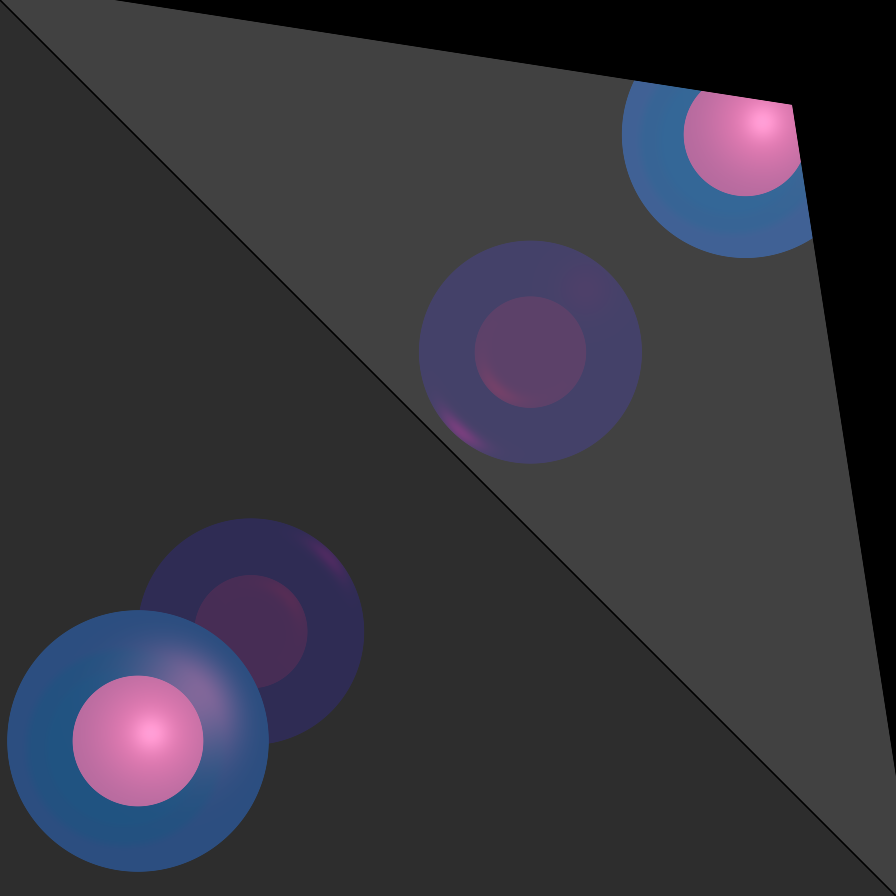
Write a WebGL 2 fragment shader that draws this background.

```glsl
#version 300 es
precision highp float;
// Glowing two-tone orbs on a dark plane and its tilted pale reflection panel.
uniform vec2 u_resolution;
out vec4 fragColor;

// Coverage of the region where the signed distance d is negative.
float fill(float d) {
    float pixel = 1.0 / min(u_resolution.x, u_resolution.y);
    return 1.0 - smoothstep(-0.5 * pixel, 0.5 * pixel, d);
}

float gaussian(vec2 v, float width) {
    return exp(-dot(v, v) / (width * width));
}

// Streak hugging a circle of the given radius, centred on a unit direction.
float rimSheen(vec2 q, vec2 direction, float radius) {
    float along = dot(q, vec2(-direction.y, direction.x));
    vec2 offset = vec2(along / 0.24, (length(q) - radius) / 0.07);
    return exp(-dot(offset, offset)) * step(0.0, dot(q, direction));
}

// Bright orb: blue shell with a soft lilac glow around a pink core.
vec3 litOrb(vec3 base, vec2 p, vec2 center, float radius, vec3 shell, vec2 spot, float glow) {
    vec2 q = (p - center) / radius;
    float r = length(q);
    float inset = length(q - vec2(-0.10, -0.05));
    vec3 color = shell + vec3(-0.035, 0.012, 0.0) * (1.0 - smoothstep(0.70, 0.80, inset));
    color += vec3(-0.012, 0.008, 0.006) * (1.0 - smoothstep(0.56, 0.64, inset));
    float halo = gaussian(q - vec2(0.46, 0.36), 0.48) * (1.0 - smoothstep(0.62, 1.02, r));
    color = mix(color, vec3(0.57, 0.42, 0.62), halo * glow);

    vec3 core = mix(vec3(0.69, 0.41, 0.61), vec3(0.92, 0.49, 0.71), gaussian(q - spot, 0.42));
    core += vec3(0.10, 0.13, 0.13) * gaussian(q - spot, 0.14);
    color = mix(color, core, fill((r - 0.5) * radius));
    return mix(base, color, fill((r - 1.0) * radius));
}

// Dim orb: violet shell, plum core and a magenta streak on each rim.
vec3 dimOrb(vec3 base, vec2 p, vec2 center, float radius, vec3 shell, vec3 core, vec2 light, float sheen) {
    vec2 q = (p - center) / radius;
    float r = length(q);
    vec3 color = shell + vec3(0.20, -0.01, 0.08) * sheen * rimSheen(q, light, 0.95);
    color += vec3(0.035, -0.005, 0.0) * sheen * gaussian(q + light * 0.75, 0.24);
    vec3 heart = core + vec3(0.09, 0.0, 0.0) * sheen * rimSheen(q, light, 0.45);
    color = mix(color, heart, fill((r - 0.5) * radius));
    return mix(base, color, fill((r - 1.0) * radius));
}

void main() {
    vec2 p = gl_FragCoord.xy / u_resolution;
    float diagonal = (p.x + p.y - 1.0) * 0.7071;

    // Pale panel with its two orbs, cut by two tilted edges.
    vec3 panel = vec3(0.255);
    panel = dimOrb(panel, p, vec2(0.592, 0.607), 0.1245, vec3(0.268, 0.255, 0.410),
                   vec3(0.360, 0.255, 0.410), vec2(-0.66, -0.75), 1.0);
    panel = litOrb(panel, p, vec2(0.832, 0.850), 0.138, vec3(0.250, 0.382, 0.585),
                   vec2(0.14, 0.10), 0.45);
    vec2 corner = vec2(0.884, 0.883);
    float topEdge = dot(p - corner, normalize(vec2(0.1546, 1.0)));
    float sideEdge = dot(p - corner, normalize(vec2(1.0, 0.1546)));
    panel *= fill(max(topEdge, sideEdge));

    // Dark plane with the dim orb behind the lit one.
    vec3 plane = vec3(0.176);
    plane = dimOrb(plane, p, vec2(0.280, 0.295), 0.1265, vec3(0.184, 0.173, 0.330),
                   vec3(0.280, 0.176, 0.332), vec2(0.72, 0.69), 0.6);
    plane = litOrb(plane, p, vec2(0.154, 0.173), 0.146, vec3(0.172, 0.305, 0.500),
                   vec2(0.10, 0.06), 0.85);

    // Join both halves with a thin black seam.
    vec3 color = mix(panel, plane, fill(diagonal));
    color *= 1.0 - fill(abs(diagonal) - 0.0009);
    fragColor = vec4(color, 1.0);
}
```
